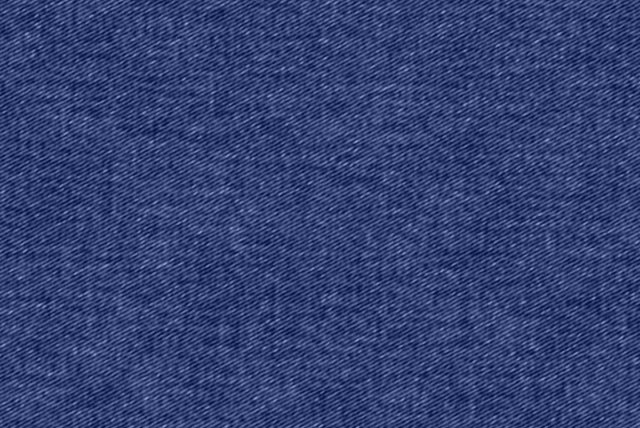
Give the GLSL for this texture, as a WebGL 2 fragment shader.

```glsl
#version 300 es
precision highp float;
// Blue denim: fine diagonal twill ribs with uneven yarn and pale flecks.

uniform vec2 u_resolution;
out vec4 fragColor;

// Lengths are in canvas heights; frequencies are per canvas height.
const vec3  INDIGO       = vec3(0.070, 0.130, 0.320); // deep dye in the grooves
const vec3  FADE         = vec3(1.000, 1.000, 1.010); // direction of fading
const float BASE_FADE    = 0.121;
const float RIB_FREQ     = 103.0;  // ribs along the vertical
const float RIB_SLOPE    = 0.53;   // rise of a rib over its run
const float RIB_CONTRAST = 0.098;
const float RIB_WOBBLE   = 0.14;   // in rib widths
const float STITCH_FREQ  = 84.0;   // stitches along a rib
const float STITCH_VARY  = 0.175;
const float GRAIN_FREQ   = 150.0;
const float GRAIN_VARY   = 0.070;
const float PATCH_VARY   = 0.060;
const float WEFT_VARY    = 0.080;
const float WARP_VARY    = 0.048;
const float CLOUD_VARY   = 0.040;
const float FLECK_SHARE  = 0.13;
const float FLECK_LIGHT  = 0.13;
const float DARKEST      = -0.045;
const float TAU          = 6.2831853;

// Integer hash of a lattice cell, from 0 to 1.
float hash(vec2 cell) {
    uvec2 u = uvec2(ivec2(cell));
    uint h = u.x * 1597334677u ^ u.y * 3812015801u;
    h = (h ^ (h >> 16)) * 2246822519u;
    h = (h ^ (h >> 13)) * 3266489917u;
    return float((h ^ (h >> 16)) >> 8) / 16777216.0;
}

float cornerSlope(vec2 cell, vec2 offset) {
    float angle = TAU * hash(cell);
    return dot(vec2(cos(angle), sin(angle)), offset);
}

// Gradient noise, about -0.7 to 0.7.
float gradientNoise(vec2 p) {
    vec2 i = floor(p), f = p - i;
    vec2 w = f * f * f * (f * (f * 6.0 - 15.0) + 10.0);
    vec2 e = vec2(1.0, 0.0);
    float low  = mix(cornerSlope(i, f), cornerSlope(i + e.xy, f - e.xy), w.x);
    float high = mix(cornerSlope(i + e.yx, f - e.yx),
                     cornerSlope(i + e.xx, f - e.xx), w.x);
    return mix(low, high, w.y);
}

// Short pale dashes centred on the ribs, one chance per stitch cell.
float flecks(vec2 twill) {
    float rib = floor(twill.y);
    float along = twill.x * 0.85 + 7.0 * hash(vec2(rib, 91.0));
    vec2 cell = vec2(floor(along), rib);
    vec2 d = vec2(fract(along), fract(twill.y)) - 0.5;
    float chosen = step(1.0 - FLECK_SHARE, hash(cell + 300.0));
    float strength = 0.5 + 0.7 * hash(cell + 700.0);
    return chosen * strength * (1.0 - smoothstep(0.15, 0.5, length(d)));
}

void main() {
    vec2 p = gl_FragCoord.xy / u_resolution.y;

    // Twill coordinates: x runs along a rib, y counts ribs.
    float wobble = gradientNoise(p * vec2(34.0, 46.0))
                 + gradientNoise(p * 9.0 + 40.0);
    vec2 twill = vec2(p.x * STITCH_FREQ,
                      (p.y - RIB_SLOPE * p.x) * RIB_FREQ + RIB_WOBBLE * wobble);

    // Ribs, slightly stronger in some patches than in others.
    float relief = 1.0 + 0.35 * gradientNoise(p * vec2(22.0, 30.0) + 80.0);
    float fade = BASE_FADE - RIB_CONTRAST * relief * cos(TAU * twill.y);

    // Stitch and fibre irregularity.
    fade += STITCH_VARY * gradientNoise(twill + 130.0);
    fade += GRAIN_VARY * gradientNoise(p * GRAIN_FREQ + 17.3);

    // Uneven dye, weft rows, warp columns and broad wear.
    fade += PATCH_VARY * gradientNoise(p * vec2(30.0, 42.0) + 170.0);
    fade += WEFT_VARY * gradientNoise(p * vec2(7.0, 75.0) + 210.0);
    fade += WARP_VARY * gradientNoise(p * vec2(65.0, 6.0) + 260.0);
    fade += CLOUD_VARY * gradientNoise(p * 5.0 + 310.0);

    fade += FLECK_LIGHT * flecks(twill);
    fragColor = vec4(INDIGO + FADE * max(fade, DARKEST), 1.0);
}
```
